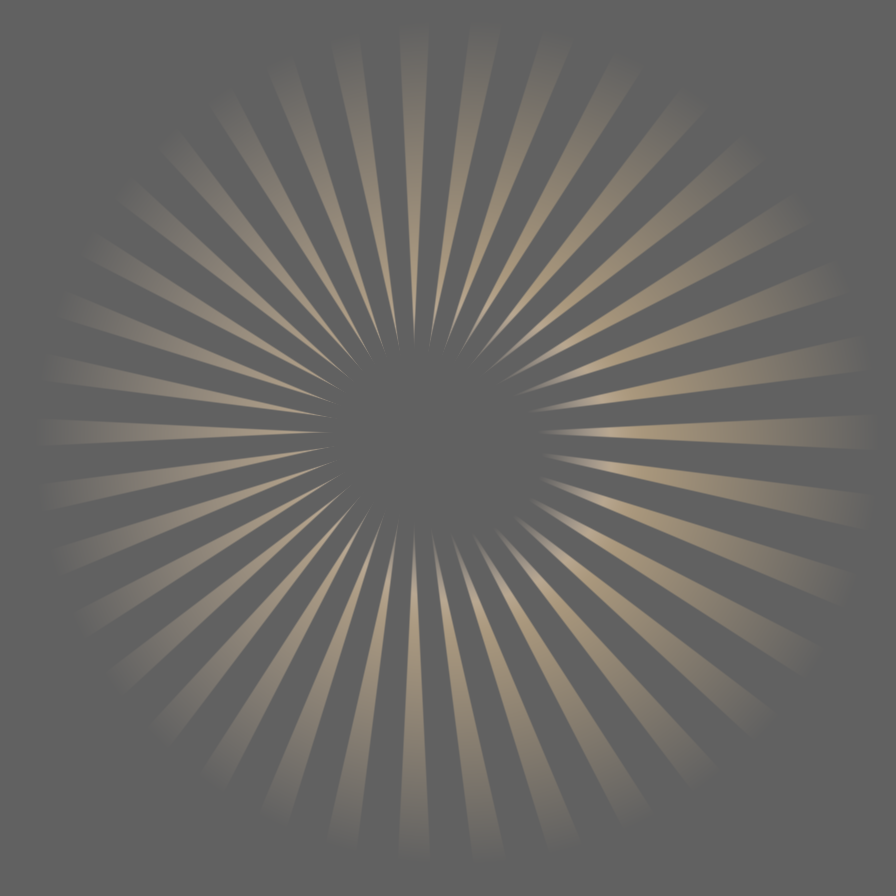
Give the GLSL for this background, as a three.js fragment shader.

```glsl
// Draws a ring of tapered tan rays fading out over a flat grey ground.
varying vec2 vUv;

const float TAU = 6.2831853;
const float EDGE = 0.0013;

const vec3 GREY = vec3(0.379);
const vec3 PALE = vec3(0.735, 0.675, 0.605);
const vec3 TAN = vec3(0.700, 0.620, 0.500);

// Coverage of evenly spaced straight wedges whose tips lie on a circle.
float rayMask(vec2 p, float count, float tipRadius, float spread) {
  float sector = TAU / count;
  float angle = atan(p.y, p.x);
  float local = mod(angle + 0.5 * sector, sector) - 0.5 * sector;
  float radius = length(p);
  float along = radius * cos(local);
  float across = abs(radius * sin(local));
  float dist = across - spread * (along - tipRadius);
  return 1.0 - smoothstep(-EDGE, EDGE, dist);
}

// Radial position, 1 at the rim, with the centre drifting from inner to outer.
float driftingRadius(vec2 p, vec2 inner, vec2 outer, float rim) {
  float t = clamp(length(p - outer) / rim, 0.0, 1.0);
  return length(p - mix(inner, outer, t)) / rim;
}

// Opacity rises from the hollow core to a peak, then falls to the rim.
float ringFade(float t, float start, float peak) {
  float rise = clamp((t - start) / (peak - start), 0.0, 1.0);
  float fall = clamp((1.0 - t) / (1.0 - peak), 0.0, 1.0);
  return rise * fall;
}

// Pale near the core and on the left, warmer outwards and to the right.
vec3 rayTint(float t, float x) {
  float outward = smoothstep(0.28, 0.44, t);
  float rightward = smoothstep(0.15, 0.65, x);
  return mix(PALE, TAN, outward * mix(0.35, 1.0, rightward));
}

void main() {
  vec2 rayCentre = vec2(0.4622, 0.5176);
  float rays = rayMask(vUv - rayCentre, 36.0, 0.107, 0.049);

  float t = driftingRadius(vUv, vec2(0.521, 0.486), vec2(0.5104, 0.5065), 0.473);
  float opacity = rays * ringFade(t, 0.18, 0.35);

  gl_FragColor = vec4(mix(GREY, rayTint(t, vUv.x), opacity), 1.0);
}
```
